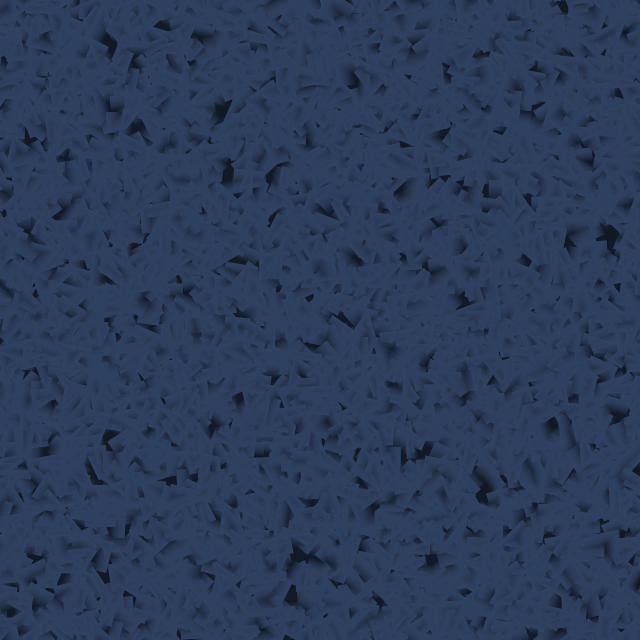
Write a WebGL 2 fragment shader that draws this background.

```glsl
#version 300 es
precision highp float;

uniform vec2 u_resolution;
out vec4 outColor;

vec3 hash3(vec3 p) {
    p = fract(p * vec3(0.1031, 0.1030, 0.0973));
    p += dot(p, p.yxz + 33.33);
    return fract((p.xxy + p.yxx) * p.zyx);
}

float boxDistance(vec2 p, vec2 halfSize) {
    vec2 d = abs(p) - halfSize;
    return max(d.x, d.y);
}

void main() {
    float side = min(u_resolution.x, u_resolution.y);
    vec2 p = gl_FragCoord.xy / side * 24.0;
    float pixel = 24.0 / side;
    vec2 cell = floor(p);
    float light = 0.36;

    // Scattered paper chips: the lightest one wins at each point
    for (int y = -1; y <= 1; y++) {
        for (int x = -1; x <= 1; x++) {
            vec2 home = cell + vec2(x, y);
            for (int i = 0; i < 6; i++) {
                vec3 place = hash3(vec3(home + 7.0, float(i) * 13.0 + 1.0));
                vec3 form = hash3(vec3(home + 61.0, float(i) * 17.0 + 5.0));

                // Position and free rotation of the chip
                float angle = place.z * 6.2832;
                float c = cos(angle), s = sin(angle);
                vec2 local = mat2(c, -s, s, c) * (p - home - place.xy);
                vec2 halfSize = mix(vec2(0.36, 0.36), vec2(0.64, 0.66), form.xy);

                // Each chip darkens from one edge to the opposite one
                float along = clamp(0.5 + 0.5 * local.y / halfSize.y, 0.0, 1.0);
                float chip = 1.0 - min(1.8 * along * along, 0.62);
                float edge = boxDistance(local, halfSize);
                float cover = 1.0 - smoothstep(-0.6 * pixel, 0.6 * pixel, edge);
                light = max(light, mix(light, chip, cover));
            }
        }
    }

    vec3 navy = vec3(0.184, 0.255, 0.38);
    outColor = vec4(navy * light, 1.0);
}
```
